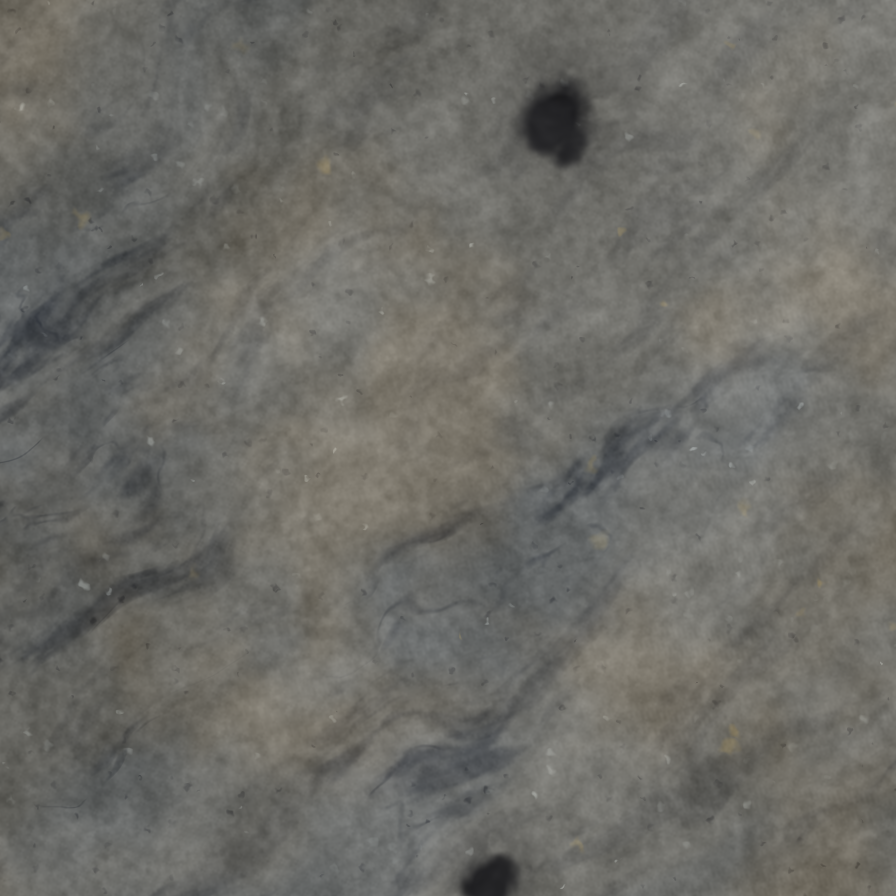
Give the GLSL for this texture, as a WebGL 2 fragment shader.

```glsl
#version 300 es
precision highp float;

uniform vec2 u_resolution;
out vec4 fragColor;

float hash(vec2 p) {
  return fract(sin(dot(p, vec2(127.1, 311.7))) * 43758.5);
}

float valueNoise(vec2 p) {
  vec2 cell = floor(p);
  vec2 f = fract(p);
  f = f * f * (3.0 - 2.0 * f);
  float low = mix(hash(cell), hash(cell + vec2(1.0, 0.0)), f.x);
  float high = mix(hash(cell + vec2(0.0, 1.0)), hash(cell + vec2(1.0)), f.x);
  return mix(low, high, f.y);
}

// Layered noise, normalised to 0..1
float fbm(vec2 p, int octaves, float gain) {
  float sum = 0.0, total = 0.0, weight = 1.0;
  for (int i = 0; i < octaves; i++) {
    sum += weight * valueNoise(p);
    total += weight;
    weight *= gain;
    p = mat2(1.6, 1.2, -1.2, 1.6) * p + 17.3;
  }
  return sum / total;
}

vec2 rotate(vec2 p, float angle) {
  float c = cos(angle), s = sin(angle);
  return vec2(c * p.x + s * p.y, c * p.y - s * p.x);
}

// Sparse soft grains, at most one per grid cell
float specks(vec2 uv, float density, float chance, float seed) {
  vec2 p = uv * density;
  p += 0.25 * vec2(valueNoise(p * 5.0), valueNoise(p * 5.0 + 31.0));
  vec2 cell = floor(p);
  float result = 0.0;
  for (int y = -1; y <= 1; y++) {
    for (int x = -1; x <= 1; x++) {
      vec2 id = cell + vec2(x, y);
      vec2 center = id + vec2(hash(id + seed), hash(id + seed + 5.7));
      float radius = mix(0.1, 0.26, hash(id + seed + 9.1));
      float present = step(1.0 - chance, hash(id + seed + 13.9));
      float grain = 1.0 - smoothstep(radius * 0.2, radius, length(p - center));
      result = max(result, present * grain * mix(0.4, 1.0, hash(id + seed + 21.3)));
    }
  }
  return result;
}

// Ragged hole: 1 inside, fading over its rim
float pit(vec2 uv, vec2 center, float radius) {
  float ragged = (fbm(uv * 28.0, 3, 0.5) - 0.5) * radius * 0.9;
  return 1.0 - smoothstep(radius * 0.55, radius * 1.2, length(uv - center) + ragged);
}

void main() {
  vec2 uv = gl_FragCoord.xy / u_resolution;

  // Diagonal flow, turning steeper towards the lower left
  vec2 warp = vec2(fbm(uv * 5.0 + 3.0, 3, 0.5), fbm(uv * 5.0 + 40.0, 3, 0.5)) - 0.5;
  vec2 bent = uv + 0.13 * warp;
  bent.x += 0.22 * (1.0 - uv.y) * (1.0 - uv.y);
  vec2 flow = rotate(bent, 0.78);

  // Broad tones and fine grain
  float broad = fbm(flow * vec2(3.0, 5.0) + 8.0, 5, 0.5);
  float mottle = fbm(uv * 26.0 + warp * 4.0, 3, 0.6);
  float grain = fbm(uv * 85.0, 3, 0.7);
  float coolness = smoothstep(0.42, 0.68, fbm(flow * vec2(2.6, 4.5) + 27.0, 4, 0.5));
  float warmth = smoothstep(0.5, 0.75, fbm(uv * 4.5 + 61.0, 4, 0.5));

  // Dark clefts and thin cracks inside the cool zones
  float streakField = fbm(flow * vec2(9.0, 24.0) + 12.0, 4, 0.55);
  float streak = smoothstep(0.55, 0.78, streakField) * mix(0.3, 1.0, coolness);
  float crackField = abs(fbm(flow * vec2(7.0, 14.0) + 73.0, 4, 0.5) - 0.5);
  float crack = (1.0 - smoothstep(0.0, 0.03, crackField)) * coolness
              * smoothstep(0.45, 0.65, mottle);

  vec3 color = vec3(0.432, 0.430, 0.410);
  color += 0.20 * (broad - 0.5) + 0.13 * (mottle - 0.5) + 0.12 * (grain - 0.5);
  color += vec3(-0.045, -0.032, -0.012) * coolness;
  color += vec3(0.028, 0.010, -0.014) * warmth;
  color -= vec3(0.15, 0.145, 0.125) * streak;
  color -= vec3(0.07, 0.068, 0.06) * crack;

  // Pale, ochre and dark grains
  float paleZone = mix(0.35, 1.0, smoothstep(0.45, 0.6, fbm(uv * 6.0 + 90.0, 3, 0.5)));
  color += vec3(0.16, 0.17, 0.17) * specks(uv, 38.0, 0.10, 2.0) * paleZone;
  color += vec3(0.09, 0.06, -0.01) * specks(uv, 22.0, 0.06, 47.0);
  color -= vec3(0.09, 0.09, 0.08) * specks(uv, 45.0, 0.14, 83.0);

  // Two deep pits with dim surroundings
  for (int i = 0; i < 2; i++) {
    float k = float(i);
    vec2 center = mix(vec2(0.62, 0.868), vec2(0.545, 0.015), k);
    float radius = mix(0.047, 0.034, k);
    float shade = 1.0 - smoothstep(0.5, 2.6, length(uv - center - 0.012) / radius);
    color *= 1.0 - 0.25 * shade * smoothstep(0.3, 0.6, mottle);
    vec3 depth = vec3(0.11, 0.11, 0.12) + 0.12 * (mottle - 0.5);
    color = mix(color, depth, 0.95 * pit(uv, center, radius));
  }

  fragColor = vec4(clamp(color, 0.0, 1.0), 1.0);
}
```
